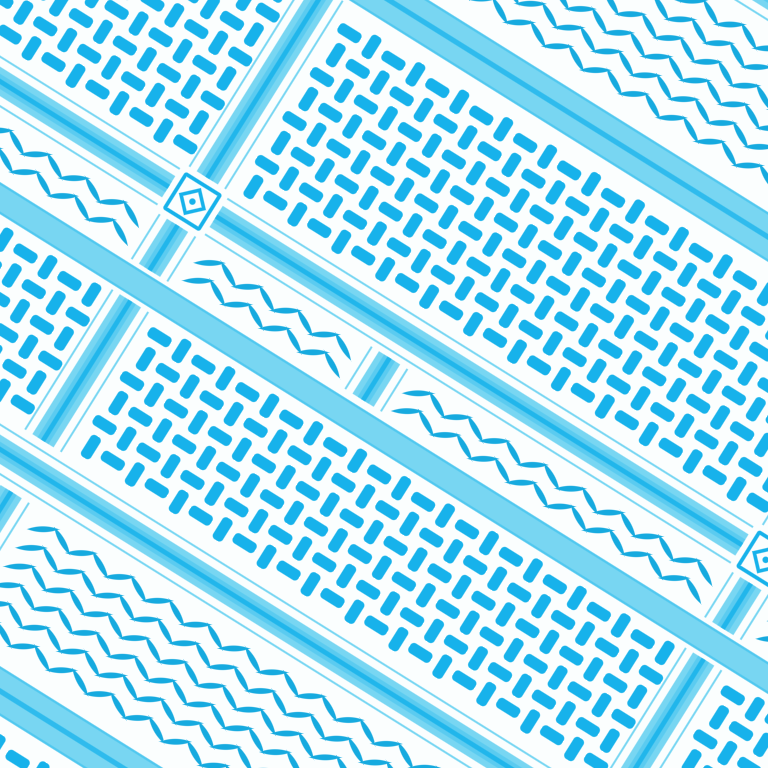
Give the GLSL for this pattern, as a Shadertoy shader.

```glsl
// Slanted woven scarf cloth: basket-weave blocks, leaf zigzags and banded stripes.
#define UNITS 768.0                    // design units per canvas height
#define TILT radians(32.0)             // slope of the long bands
#define REPEAT vec2(676.0, 792.0)      // repeat along and across the bands
#define ORIGIN vec2(270.0, -206.0)     // crossing of a cross stripe and a wide band
#define WEAVE_PITCH 25.9
#define LEAF_PITCH 45.0
#define PAPER vec3(0.985, 0.996, 0.996)
#define LIGHT vec3(0.47, 0.84, 0.95)
#define DEEP vec3(0.09, 0.70, 0.92)

float edgeSoft;

float fill(float d) { return smoothstep(edgeSoft, -edgeSoft, d); }

float box(vec2 p, vec2 halfSize, float radius) {
    vec2 q = abs(p) - halfSize + radius;
    return length(max(q, 0.0)) + min(max(q.x, q.y), 0.0) - radius;
}

// Checkerboard of short rounded threads, alternately along and across
float weave(vec2 p, vec2 cells) {
    vec2 id = floor(p / WEAVE_PITCH);
    if (any(lessThan(id, vec2(0.0))) || any(greaterThanEqual(id, cells))) return 0.0;
    vec2 q = p - (id + 0.5) * WEAVE_PITCH;
    if (mod(id.x + id.y, 2.0) > 0.5) q = q.yx;
    return fill(box(q, vec2(12.6, 5.7), 4.2));
}

// One set of pointed leaves, all leaning the same way
float leaves(vec2 p, vec2 cells, float rowPitch, float lean) {
    vec2 pitch = vec2(LEAF_PITCH, rowPitch);
    vec2 id = floor(p / pitch + 0.5);
    if (any(lessThan(id, vec2(0.0))) || any(greaterThanEqual(id, cells))) return 0.0;
    vec2 q = p - id * pitch;
    vec2 dir = vec2(cos(lean), sin(lean));
    float along = dot(q, dir) / 16.0;
    float across = dir.x * q.y - dir.y * q.x;
    return fill(abs(across) - 2.9 * (1.0 - along * along));
}

// Rows of leaves leaning up, then down; p starts at the first leaf centre
float zigzag(vec2 p, vec2 cells, float rowPitch) {
    float rising = leaves(p, cells, rowPitch, -0.55);
    float falling = leaves(p - vec2(0.5 * LEAF_PITCH, 0.0), cells, rowPitch, 0.50);
    return max(rising, falling);
}

// Light band with a deep core and a hairline on each side
void stripe(inout vec3 col, float d, float mask) {
    d = abs(d);
    col = mix(col, LIGHT, mask * fill(d - 12.5));
    col = mix(col, DEEP, mask * 0.3 * fill(d - 6.5));
    col = mix(col, DEEP, mask * 0.85 * fill(d - 2.4));
    col = mix(col, LIGHT, mask * fill(abs(d - 21.0) - 1.0));
}

// Square frame holding an open diamond and a dot
float emblem(vec2 p) {
    float frame = abs(box(p, vec2(20.0), 1.0)) - 1.9;
    float diamond = abs((abs(p.x) + abs(p.y)) * 0.707 - 9.5) - 1.8;
    return fill(min(min(frame, diamond), length(p) - 3.2));
}

void mainImage(out vec4 fragColor, in vec2 fragCoord) {
    edgeSoft = 0.8 * UNITS / iResolution.y;
    vec2 p = fragCoord / iResolution.y * UNITS;
    p.y = UNITS - p.y;

    // Cloth frame: x runs along the bands, y across them
    vec2 dir = vec2(cos(TILT), sin(TILT));
    vec2 cloth = vec2(dot(p, dir), dir.x * p.y - dir.y * p.x) - ORIGIN;
    vec2 q = mod(cloth, REPEAT);
    float cross1 = min(q.x, REPEAT.x - q.x);
    float signedCross = q.x < 0.5 * REPEAT.x ? q.x : q.x - REPEAT.x;
    float wide = min(q.y, REPEAT.y - q.y);
    float upper = q.y - 275.0;
    float plain = abs(q.y - 374.0);
    float lower = q.y - 587.0;
    vec3 col = PAPER;

    // Basket-weave blocks
    float threads = weave(q - vec2(31.0, 36.0), vec2(24.0, 8.0));
    threads = max(threads, weave(q - vec2(31.0, 394.5), vec2(24.0, 6.0)));
    col = mix(col, DEEP, threads);

    // Leaf zigzags: two short panels and one tall panel
    float leaf = zigzag(q - vec2(47.0, 318.0), vec2(4.0, 2.0), 21.0);
    leaf = max(leaf, zigzag(q - vec2(293.0, 318.0), vec2(8.0, 2.0), 21.0));
    leaf = max(leaf, zigzag(q - vec2(47.0, 632.0), vec2(13.0, 6.0), 22.0));
    col = mix(col, DEEP * 0.95, leaf);

    // Cross stripes, interrupted at every long band
    float gap = min(min(wide - 25.0, plain - 18.0), min(abs(upper) - 28.0, abs(lower) - 30.0));
    stripe(col, cross1, fill(-gap));
    stripe(col, q.x - 250.0, fill(abs(q.y - 328.0) - 25.0));

    // Long striped bands and the emblem at their crossing
    stripe(col, upper, fill(28.0 - cross1));
    stripe(col, lower, 1.0);
    col = mix(col, DEEP, emblem(vec2(signedCross, upper)));

    // Plain band with faint borders, wide band with a deep core
    col = mix(col, LIGHT, fill(plain - 13.5));
    col = mix(col, DEEP, 0.4 * fill(abs(plain - 12.5) - 1.2));
    col = mix(col, LIGHT, fill(wide - 21.0));
    col = mix(col, DEEP, 0.4 * fill(abs(wide - 20.0) - 1.2));
    col = mix(col, DEEP, 0.75 * fill(wide - 2.6));

    fragColor = vec4(col, 1.0);
}
```
